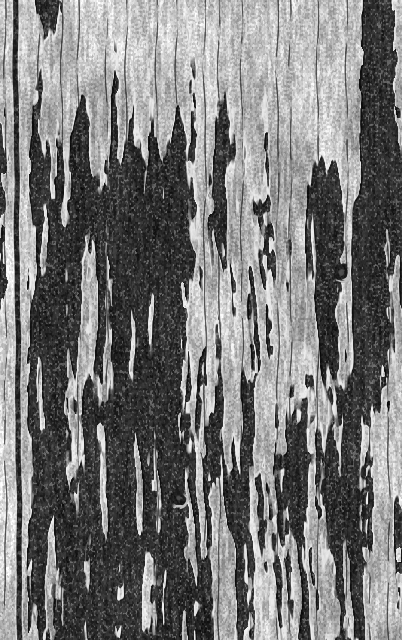
This texture is drawn by a WebGL 1 fragment shader. Its source:

```glsl
precision highp float;
// Weathered boards: pale paint flaking off dark wood in long vertical slivers.
uniform vec2 u_resolution;

vec2 hash2(vec2 cell) {
  vec2 q = vec2(dot(cell, vec2(127.1, 311.7)), dot(cell, vec2(269.5, 183.3)));
  return fract(sin(q) * 43758.545);
}

// Smoothed cellular noise: cell values blended by distance to their seeds
float cellular(vec2 p) {
  vec2 base = floor(p), f = fract(p);
  float total = 0.0, weights = 0.0;
  for (int j = -1; j <= 1; j++) {
    for (int i = -1; i <= 1; i++) {
      vec2 cell = vec2(float(i), float(j));
      vec2 seed = hash2(base + cell);
      vec2 d = cell + 0.15 + 0.7 * seed - f;
      float w = exp(-9.0 * dot(d, d));
      total += w * hash2(base + cell + 57.3).x;
      weights += w;
    }
  }
  return total / weights;
}

// Soft rectangular region, 1 inside and 0 outside
float zone(vec2 p, vec2 center, vec2 halfSize) {
  vec2 d = abs(p - center) - halfSize;
  return (1.0 - smoothstep(-0.01, 0.012, d.x)) * (1.0 - smoothstep(-0.05, 0.05, d.y));
}

// How much paint survives in each part of the boards
float wear(vec2 p) {
  float w = mix(0.0, 0.36, smoothstep(0.68, 0.93, p.y));
  w -= 0.19 * zone(p, vec2(0.165, 0.36), vec2(0.12, 0.42));
  w -= 0.14 * zone(p, vec2(0.255, 0.45), vec2(0.025, 0.32));
  w += 0.09 * zone(p, vec2(0.40, 0.56), vec2(0.09, 0.24));
  w += 0.30 * zone(p, vec2(0.525, 0.87), vec2(0.042, 0.13));
  w -= 0.75 * zone(p, vec2(0.588, 0.89), vec2(0.025, 0.17));
  w -= 0.42 * zone(p, vec2(0.575, 0.54), vec2(0.025, 0.18));
  w -= 0.36 * zone(p, vec2(0.518, 0.58), vec2(0.018, 0.14));
  w += 0.34 * zone(p, vec2(0.61, 0.18), vec2(0.028, 0.19));
  w -= 0.60 * zone(p, vec2(0.618, 0.10), vec2(0.008, 0.14));
  w -= 0.60 * zone(p, vec2(0.075, 1.02), vec2(0.020, 0.06));
  w += 0.55 * zone(p, vec2(0.0, 0.5), vec2(0.043, 0.7));
  w -= 0.90 * zone(p, vec2(0.0, 0.69), vec2(0.008, 0.17));
  return w;
}

// Positive where paint remains, negative on bare wood
float paintField(vec2 p) {
  vec2 q = p;
  q.x += 0.003 * sin(q.y * 17.0 + q.x * 9.0) + 0.0012 * sin(q.y * 61.0 + q.x * 40.0);
  q.x += 0.03 * q.y * smoothstep(0.15, 0.35, p.x);
  float broad = cellular(q * vec2(42.0, 4.5));
  float sliver = cellular(q * vec2(98.0, 7.0) + 13.0);
  float ragged = cellular(q * vec2(150.0, 48.0) + 31.0);
  vec2 frayed = p + vec2(0.010, 0.05) * (vec2(ragged, broad) - 0.5);
  return 0.42 * broad + 0.52 * sliver + 0.20 * ragged - 0.555 + wear(frayed);
}

void main() {
  vec2 p = gl_FragCoord.xy / u_resolution.y;
  float field = paintField(p);
  float litSide = paintField(p + vec2(-0.0028, 0.0022));
  float paint = smoothstep(-0.035, 0.035, field);

  float fine = cellular(p * vec2(430.0, 300.0));
  float fiber = cellular(p * vec2(230.0, 32.0) + 7.0);
  float stain = cellular(p * vec2(24.0, 9.0) + 19.0);

  // Bare wood: near black with gritty flecks, shadowed beside paint
  float wood = 0.03 + 0.17 * fine + 0.09 * fiber + 0.05 * stain;
  wood += 0.14 * smoothstep(0.72, 0.95, fine);
  wood *= 1.0 - 0.6 * smoothstep(-0.02, 0.08, litSide);

  // Paint: grey, grainy and brushed along the board, paler toward the top
  float coat = 0.71 + 0.24 * (fine - 0.5) + 0.20 * (fiber - 0.5) + 0.22 * (stain - 0.5);
  coat += 0.06 * smoothstep(0.6, 1.0, p.y) + 0.10 * zone(p, vec2(0.0), vec2(0.03, 0.6));
  float lip = 1.0 - smoothstep(0.03, 0.15, field);
  coat = mix(coat, 0.93, lip * smoothstep(0.2, 0.6, fiber) * 0.85);
  coat = mix(coat, 0.97, 0.5 * smoothstep(0.04, -0.04, litSide));

  // Hairline cracks through the paint
  float bend = 0.0015 * sin(p.y * 23.0) + 0.001 * sin(p.y * 51.0);
  float lane = (p.x + bend) * 27.0;
  float offset = abs(fract(lane) - 0.2 - 0.6 * hash2(vec2(floor(lane), 3.0)).x) / 27.0;
  float hairline = 1.0 - smoothstep(0.0004, 0.0018, offset);
  coat *= 1.0 - 0.6 * hairline * smoothstep(0.3, 0.6, fiber + 0.15);

  float shade = mix(wood, coat, paint);

  // Open joint near the left edge, with chipped pale sides
  float joint = abs(p.x - 0.024 - 0.007 * (1.0 - p.y) + 0.5 * bend);
  float chips = cellular(vec2(p.x * 120.0, p.y * 130.0));
  shade = mix(shade, 0.92, (1.0 - smoothstep(0.005, 0.007, joint)) * chips);
  shade = mix(shade, 0.08 + 0.35 * fine * chips, 1.0 - smoothstep(0.003, 0.0052, joint));

  // Two nail heads in ragged holes
  for (int i = 0; i < 2; i++) {
    vec2 d = p - mix(vec2(0.279, 0.221), vec2(0.534, 0.574), float(i));
    float r = length(d) + 0.005 * (chips - 0.5);
    shade = mix(shade, 0.06 + 0.12 * fine, 1.0 - smoothstep(0.012, 0.015, r));
    float rim = 1.0 - smoothstep(0.001, 0.003, abs(r - 0.0125));
    shade = mix(shade, 0.75, rim * smoothstep(-0.004, 0.009, d.x - d.y));
    shade = mix(shade, 0.38, 0.7 * (1.0 - smoothstep(0.003, 0.006, r)));
  }

  gl_FragColor = vec4(vec3(clamp(shade, 0.0, 1.0)), 1.0);
}
```
